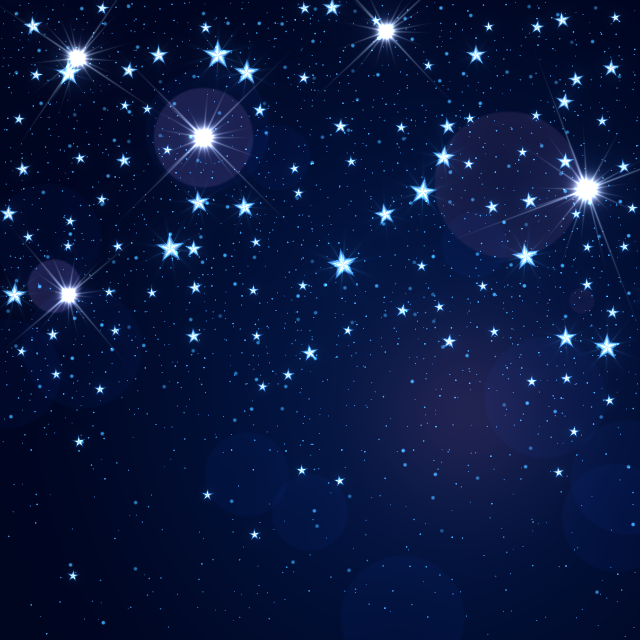
Give the GLSL for this background, as a three.js fragment shader.

```glsl
// Deep blue night sky with five-pointed stars, fine star dust and long-rayed flares.
varying vec2 vUv;

#define NIGHT vec3(0.0, 0.02, 0.125)
#define NAVY vec3(0.008, 0.085, 0.265)
#define VIOLET vec3(0.16, 0.15, 0.33)
#define TEAL vec3(0.20, 0.47, 0.66)
#define ICE vec3(0.85, 0.95, 1.0)
#define CYAN vec3(0.22, 0.62, 0.80)
#define STAR_GRID 14.0
#define STAR_MIN 0.0085
#define STAR_MAX 0.026
#define RAY_WIDTH 0.0011
#define SOFT 0.0013

const float PI = 3.14159;

float hash(vec2 p) {
  return fract(sin(dot(p, vec2(127.1, 311.7))) * 43758.5);
}

vec2 hash2(vec2 p) {
  return vec2(hash(p), hash(p + 37.3));
}

// The sky is crowded above and sparse below.
float crowding(float y) {
  return smoothstep(0.2, 0.5, y);
}

// Translucent lens disc with a slightly brighter rim.
float disc(vec2 p, float radius) {
  float d = length(p);
  float fill = 1.0 - smoothstep(radius - 0.003, radius + 0.002, d);
  return fill * (0.65 + 0.35 * d / radius);
}

// Five-pointed star with light and dark facets, a halo and thin spikes.
vec3 facetedStar(vec2 p, float radius, float seed) {
  float r = length(p);
  float turn = (seed - 0.5) * 0.4;
  float angle = atan(p.x, p.y + 1e-5) + turn;
  float sector = mod(angle + PI / 5.0, PI * 0.4) - PI / 5.0;
  vec2 folded = r * vec2(cos(sector), abs(sin(sector)));
  float d = dot(folded - vec2(radius, 0.0), vec2(0.35, 0.936));
  float body = 1.0 - smoothstep(-SOFT, SOFT, d);
  float depth = clamp(-d / (radius * 0.3), 0.0, 1.0);
  float facet = sector > 0.0 ? 0.8 : 1.1;
  vec3 col = mix(TEAL, ICE, smoothstep(0.0, 0.75, depth)) * facet * body;
  float large = smoothstep(0.012, 0.02, radius);
  float spikes = pow(abs(cos(angle * 5.0 + seed * 6.0)), 24.0);
  col += TEAL * exp(-r / (radius * 0.55)) * (0.3 + large * spikes);
  return col;
}

vec3 starField(vec2 uv) {
  vec3 col = vec3(0.0);
  vec2 home = floor(uv * STAR_GRID);
  for (int j = -1; j <= 1; j++) {
    for (int i = -1; i <= 1; i++) {
      vec2 cell = home + vec2(float(i), float(j));
      vec2 centre = (cell + 0.15 + 0.7 * hash2(cell)) / STAR_GRID;
      float present = step(hash(cell + 71.7), mix(0.13, 0.78, crowding(centre.y)));
      float size = pow(hash(cell + 13.1), 4.0) * crowding(centre.y);
      float radius = mix(STAR_MIN, STAR_MAX, size);
      col += present * facetedStar(uv - centre, radius, hash(cell + 5.9));
    }
  }
  return col;
}

// Small round stars, at most one in each cell.
float dust(vec2 uv, float grid, float radius, float amount) {
  vec2 cell = floor(uv * grid);
  vec2 centre = (cell + 0.2 + 0.6 * hash2(cell + grid)) / grid;
  float present = step(hash(cell + 91.3), amount * mix(0.25, 1.0, crowding(uv.y)));
  float dotShape = 1.0 - smoothstep(radius * 0.35, radius * 1.3, length(uv - centre));
  return present * dotShape * (0.4 + 0.6 * hash(cell + 3.7));
}

// Blazing core with four long streaks and a fan of short rays.
vec3 flare(vec2 p, float size, float turn) {
  float r = length(p);
  float light = 0.0;
  for (int i = 0; i < 22; i++) {
    float k = float(i);
    bool streak = i < 4;
    float angle = streak ? turn + k * PI * 0.5 : turn + k * 2.4;
    float reach = size * (streak ? 5.5 : 1.0 + 2.0 * hash(vec2(k, turn)));
    vec2 axis = vec2(cos(angle), sin(angle));
    float along = dot(p, axis);
    float across = abs(p.x * axis.y - p.y * axis.x);
    float fade = clamp(1.0 - along / reach, 0.0, 1.0) * step(0.0, along);
    float width = RAY_WIDTH * (0.6 + fade);
    light += exp(-across * across / (width * width)) * fade * fade * 0.5;
  }
  float core = 1.6 * exp(-pow(r / (size * 0.34), 2.0));
  float halo = 0.4 * exp(-r / (size * 0.5));
  return vec3(core) + ICE * light + vec3(0.35, 0.5, 0.8) * halo;
}

void main() {
  vec2 uv = vUv;

  // Sky gradient and violet glow
  float lit = 1.0 - smoothstep(0.05, 0.72, length((uv - vec2(0.66, 0.40)) * vec2(1.0, 0.9)));
  vec3 col = mix(NIGHT, NAVY, lit);
  vec2 glow = (uv - vec2(0.73, 0.36)) / 0.15;
  col = mix(col, VIOLET, 0.8 * exp(-dot(glow, glow)));

  // Lens discs: violet ones by the flares, faint blue ones scattered
  float violet = disc(uv - vec2(0.794, 0.711), 0.115) * 0.55;
  violet += disc(uv - vec2(0.318, 0.785), 0.078) * 0.65;
  violet += disc(uv - vec2(0.085, 0.553), 0.042) * 0.7;
  violet += disc(uv - vec2(0.909, 0.530), 0.020) * 0.4;
  col = mix(col, VIOLET, min(violet, 0.8));
  for (int i = 0; i < 12; i++) {
    vec2 id = vec2(float(i), 4.3);
    col += vec3(0.004, 0.014, 0.04) * disc(uv - hash2(id), 0.03 + 0.07 * hash(id + 8.1));
  }

  // Star dust and faceted stars
  col += CYAN * dust(uv, 21.0, 0.0032, 0.55);
  col += CYAN * dust(uv, 46.0, 0.0016, 0.5);
  col += TEAL * dust(uv, 73.0, 0.0012, 0.3);
  col += starField(uv);

  // Bright flares
  col += flare(uv - vec2(0.121, 0.909), 0.037, 2.55);
  col += flare(uv - vec2(0.318, 0.785), 0.042, 0.78);
  col += flare(uv - vec2(0.603, 0.951), 0.034, 0.75);
  col += flare(uv - vec2(0.917, 0.704), 0.050, 0.36);
  col += flare(uv - vec2(0.107, 0.539), 0.030, 0.70);

  gl_FragColor = vec4(min(col, 1.0), 1.0);
}
```
